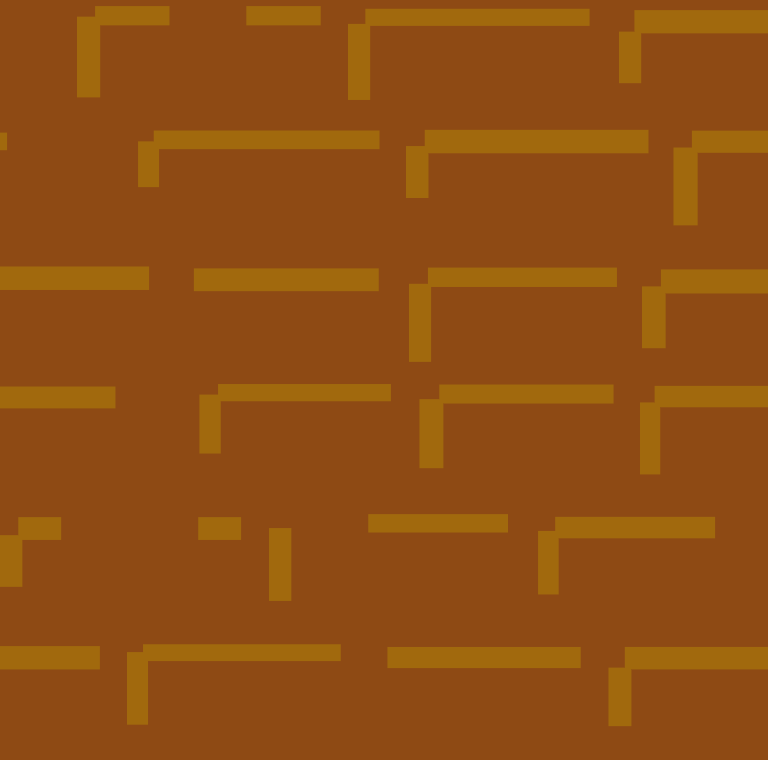
A Shadertoy shader for this pattern:

```glsl
// Worn brick wall: broken ochre highlights on the top and left edges of brown bricks.
#define ROWS 6.0
#define BRICK_LENGTH vec2(0.25, 0.36)   // shortest, longest
#define BAR_THICKNESS vec2(0.022, 0.033)
#define POST_WIDTH vec2(0.027, 0.033)
#define POST_HEIGHT vec2(0.05, 0.107)
#define END_GAP 0.036
#define WORN_SHARE 0.42
#define POST_SHARE 0.76
#define SEED 3.7
#define BROWN vec3(0.557, 0.290, 0.078)
#define OCHRE vec3(0.630, 0.410, 0.050)

float hash(vec2 p) {
    return fract(sin(dot(p, vec2(127.1, 311.7)) + SEED) * 43758.5453);
}

// Random value within a range; each channel gives an independent draw.
float pick(vec2 range, vec2 id, float channel) {
    return mix(range.x, range.y, hash(id + channel * vec2(17.3, 5.9)));
}

// Antialiased coverage of an axis-aligned box.
float box(vec2 p, vec2 low, vec2 high, float pixel) {
    vec2 inside = min(p - low, high - p);
    vec2 cover = clamp(inside / pixel + 0.5, 0.0, 1.0);
    return cover.x * cover.y;
}

void mainImage(out vec4 fragColor, in vec2 fragCoord) {
    float pixel = 1.0 / iResolution.y;
    vec2 uv = fragCoord * pixel;

    // Row and brick cells, with y measured downwards from the row top.
    float down = (1.0 - uv.y) * ROWS;
    float row = floor(down);
    vec2 rowId = vec2(row, 41.0);
    float brickLength = pick(BRICK_LENGTH, rowId, 1.0);
    float along = uv.x / brickLength + hash(rowId + 7.0);
    vec2 id = vec2(floor(along), row);
    vec2 p = vec2(fract(along) * brickLength, fract(down) / ROWS);

    // Left edge post, hanging just below the top bar.
    float top = pick(vec2(0.005, 0.019), rowId, 2.0) + pick(vec2(-0.003, 0.003), id, 1.0);
    float thickness = pick(BAR_THICKNESS, id, 2.0);
    float postWidth = pick(POST_WIDTH, id, 3.0);
    float postTop = top + thickness - pick(vec2(0.002, 0.013), id, 4.0);
    float postBottom = postTop + pick(POST_HEIGHT, id, 5.0);
    float post = box(p, vec2(0.0, postTop), vec2(postWidth, postBottom), pixel);
    post *= step(hash(id + 23.0), POST_SHARE);

    // Top edge bar, overlapping the post corner.
    float left = postWidth - pick(vec2(0.003, 0.009), id, 6.0);
    float right = brickLength - END_GAP + pick(vec2(-0.004, 0.004), id, 7.0);
    float bar = box(p, vec2(left, top), vec2(right, top + thickness), pixel);

    // Wear removes the start, middle or end of some bars.
    float wornLength = (right - left) * pick(vec2(0.25, 0.75), id, 8.0);
    float place = floor(hash(id + 31.0) * 3.0) * 0.5;
    float wornLeft = mix(left, right - wornLength, place);
    vec2 wornLow = vec2(wornLeft - (place < 0.25 ? 0.01 : 0.0), -1.0);
    vec2 wornHigh = vec2(wornLeft + wornLength + (place > 0.75 ? 0.01 : 0.0), 1.0);
    bar *= 1.0 - box(p, wornLow, wornHigh, pixel) * step(hash(id + 53.0), WORN_SHARE);

    fragColor = vec4(mix(BROWN, OCHRE, max(bar, post)), 1.0);
}
```
